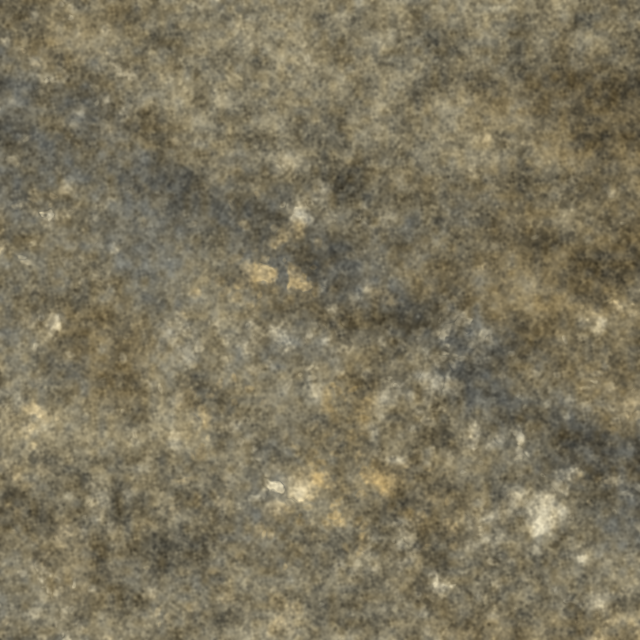
A WebGL 1 fragment shader for this texture:

```glsl
precision highp float;
uniform vec2 u_resolution;

const vec3 STONE = vec3(0.490, 0.460, 0.372);
const vec3 SLATE = vec3(0.360, 0.355, 0.320);
const vec3 BROWN = vec3(0.435, 0.380, 0.265);
const vec3 PALE  = vec3(0.750, 0.710, 0.595);
const vec3 OCHRE = vec3(0.640, 0.530, 0.320);

const float BEDDING_ANGLE = -0.35;
const vec2  BEDDING_SCALE = vec2(5.0, 9.0);
const float BROAD_CONTRAST  = 0.26;
const float MOTTLE_SCALE    = 32.0;
const float MOTTLE_CONTRAST = 0.38;
const float GRAIN_SCALE     = 170.0;
const float GRAIN_CONTRAST  = 0.13;
const float TINT_CONTRAST   = 0.04;
const float BAND_WIDTH      = 0.10;
const float BLOTCH_SCALE    = 17.0;
const float FLECK_SCALE     = 48.0;
const float EDGE_WARP       = 0.09;

float hash(vec2 p) {
  vec3 q = fract(vec3(p.xyx) * 0.1031);
  q += dot(q, q.yzx + 33.33);
  return fract((q.x + q.y) * q.z);
}

mat2 rotation(float a) {
  return mat2(cos(a), sin(a), -sin(a), cos(a));
}

float noise(vec2 p) {
  vec2 i = floor(p);
  vec2 f = fract(p);
  f = f * f * (3.0 - 2.0 * f);
  return mix(mix(hash(i), hash(i + vec2(1.0, 0.0)), f.x),
             mix(hash(i + vec2(0.0, 1.0)), hash(i + 1.0), f.x), f.y);
}

float fbm(vec2 p) {
  mat2 turn = rotation(0.65) * 2.0;
  float sum = 0.0;
  float weight = 0.5;
  for (int i = 0; i < 4; i++) {
    sum += weight * noise(p);
    p = turn * p + 19.7;
    weight *= 0.55;
  }
  return sum / 1.0094;
}

// Soft round spots, one per cell, kept where density exceeds the cell's hash
float spots(vec2 p, float density, float seed) {
  vec2 cell = floor(p);
  float cover = 0.0;
  for (int y = -1; y <= 1; y++) {
    for (int x = -1; x <= 1; x++) {
      vec2 id = cell + vec2(float(x), float(y));
      vec2 key = id + seed;
      vec2 center = id + vec2(hash(key + 11.0), hash(key + 37.0));
      float radius = mix(0.25, 0.75, hash(key + 71.0));
      float present = smoothstep(0.0, 0.15, density - hash(key));
      float disc = 1.0 - smoothstep(0.3 * radius, radius, length(p - center));
      cover = max(cover, disc * present * mix(0.5, 1.0, hash(key + 93.0)));
    }
  }
  return cover;
}

void main() {
  vec2 uv = gl_FragCoord.xy / min(u_resolution.x, u_resolution.y);
  vec2 bedding = rotation(-BEDDING_ANGLE) * uv * BEDDING_SCALE;

  float broad = fbm(bedding + 3.0) - 0.5;
  float mottle = fbm(uv * MOTTLE_SCALE + 41.0) - 0.5;
  float patches = fbm(uv * 7.0 + 83.0);
  vec2 warp = vec2(fbm(uv * 26.0 + 7.0), fbm(uv * 26.0 + 131.0)) - 0.5;

  // Brown staining, strongest towards the upper right
  float stain = smoothstep(0.40, 0.75, fbm(bedding * 0.7 + 61.0) + 0.12 * (uv.x + uv.y - 1.0));
  vec3 color = mix(STONE, BROWN, 0.6 * stain);

  // Broken slate band falling from left to right
  float bandLine = 0.82 - 0.42 * uv.x - 0.14 * uv.x * uv.x;
  float offset = (uv.y - bandLine + 0.4 * broad) / BAND_WIDTH;
  float band = exp(-offset * offset);
  float slate = smoothstep(0.42, 0.80, 0.34 * band + 0.75 * patches + 0.5 * mottle);
  color = mix(color, SLATE, 0.85 * slate);

  // Pale mineral blotches and flecks, clustered in the lower half
  float cluster = exp(-12.0 * dot(uv - vec2(0.52, 0.34), uv - vec2(0.52, 0.34)));
  float clump = smoothstep(0.42, 0.72, fbm(uv * 4.5 + 157.0));
  float density = 0.06 + 0.40 * clump + 0.30 * cluster - 0.12 * band;
  vec2 ragged = uv + EDGE_WARP * warp;
  float blotch = spots(ragged * BLOTCH_SCALE, density, 5.0);
  float fleck = spots((uv + 0.3 * EDGE_WARP * warp) * FLECK_SCALE, 0.7 * density + 0.05, 211.0);
  float pale = clamp(blotch * (0.75 + 2.0 * mottle), 0.0, 1.0);
  pale = max(pale, 0.55 * fleck);
  float rust = smoothstep(0.54, 0.70, noise(uv * 13.0 + 29.0)) * (0.3 + 0.5 * cluster);
  color = mix(color, mix(PALE, OCHRE, rust), 0.8 * pale);

  // Mottling, faint level streaks and fine grain
  float streak = noise(uv * vec2(9.0, 85.0) + 17.0) - 0.5;
  float grain = noise(uv * GRAIN_SCALE)
              + noise(rotation(0.6) * uv * GRAIN_SCALE * 1.25 + 73.0) - 1.0;
  float tint = noise(uv * 75.0 + 301.0) - 0.5;
  color *= 1.0 + 2.0 * (BROAD_CONTRAST * broad + MOTTLE_CONTRAST * mottle
         + GRAIN_CONTRAST * grain) + 0.06 * streak * smoothstep(0.3, 0.9, uv.y);
  color += TINT_CONTRAST * tint * vec3(0.6, 0.0, -1.0);

  gl_FragColor = vec4(clamp(color, 0.0, 1.0), 1.0);
}
```
